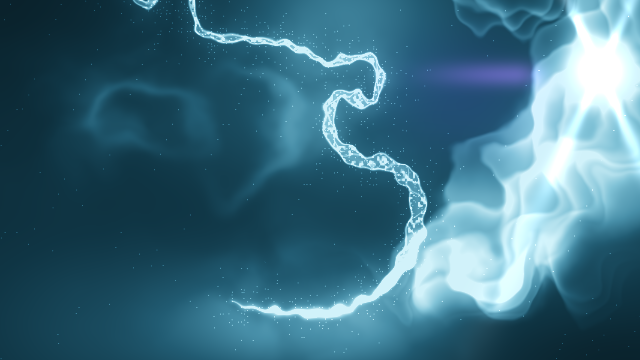
Reproduce this background procedurally as a WebGL 1 fragment shader.

```glsl
precision highp float;
// Teal smoke scene: a crinkled glassy ribbon winds down through soft haze,
// beside a plume of silky veils lit by a white star with a violet flare.
// Everything adds to one light value, which a colour ramp turns into tones.
uniform vec2 u_resolution;

#define SUN vec2(1.667, .803)
#define DEEP vec3(.06, .21, .27)
#define TEAL vec3(.13, .36, .45)
#define SKY vec3(.28, .56, .66)
#define PALE vec3(.5, .76, .84)
#define MIST vec3(.82, .95, .98)
#define VIOLET vec3(.26, .11, .3)
#define SMOKE_WARP .22
#define CRINKLE .018
#define DUST_SCALE 120.

float sat(float x) { return clamp(x, 0., 1.); }
float hash(vec2 p) { return fract(sin(dot(p, vec2(127.1, 311.7))) * 43758.5453); }

float noise(vec2 p) {
  vec2 i = floor(p), f = fract(p);
  f = f * f * (3. - 2. * f);
  return mix(mix(hash(i), hash(i + vec2(1, 0)), f.x),
             mix(hash(i + vec2(0, 1)), hash(i + 1.), f.x), f.y);
}

float fbm(vec2 p) {
  float sum = 0., amp = .62;
  for (int i = 0; i < 4; i++) {
    sum += amp * noise(p);
    p = mat2(1.6, 1.2, -1.2, 1.6) * p + 3.7;
    amp *= .38;
  }
  return sum;
}

float blob(vec2 p, float x, float y, float rx, float ry) {
  vec2 q = (p - vec2(x, y)) / vec2(rx, ry);
  return exp(-dot(q, q));
}

float line(float x, float width) { return exp(-x * x / (width * width)); }

// Sheer sheet: crisp at s = 0, fading towards positive s
float veil(float s, float fade) {
  return smoothstep(-.012, .012, s) * exp(-max(s, 0.) / fade);
}

vec3 ramp(float v) {
  v *= 5.;
  vec3 c = mix(DEEP * .5, DEEP, sat(v));
  c = mix(c, TEAL, sat(v - 1.));
  c = mix(c, SKY, sat(v - 2.));
  c = mix(c, PALE, sat(v - 3.));
  return mix(c, MIST, sat(v - 4.));
}

// Ribbon path: nearest = (distance, arc length, signed side)
vec3 nearest = vec3(9., 0., 9.);
float run = 0.;
vec2 pen;

void moveTo(float x, float y) { pen = vec2(x, y); run = 0.; }

void curveTo(vec2 p, float bx, float by, float cx, float cy) {
  vec2 a = pen, b = vec2(bx, by), c = vec2(cx, cy);
  for (int i = 1; i <= 12; i++) {
    float t = float(i) / 12.;
    vec2 next = mix(mix(a, b, t), mix(b, c, t), t), e = next - pen;
    float h = sat(dot(p - pen, e) / dot(e, e));
    vec2 r = p - pen - e * h;
    float d = length(r), side = e.x * r.y > e.y * r.x ? d : -d;
    if (d < nearest.x) nearest = vec3(d, run + h * length(e), side);
    run += length(e);
    pen = next;
  }
}

void traceRibbon(vec2 p) {
  moveTo(.38, 1.01);
  curveTo(p, .42, .955, .435, 1.01);
  moveTo(.528, 1.012);
  curveTo(p, .537, .88, .637, .891);
  curveTo(p, .799, .898, .861, .847);
  curveTo(p, .903, .806, .954, .838);
  curveTo(p, 1.069, .856, 1.056, .769);
  curveTo(p, 1.037, .69, .991, .727);
  curveTo(p, .917, .769, .912, .664);
  curveTo(p, .921, .565, 1.042, .549);
  curveTo(p, 1.169, .525, 1.164, .421);
  curveTo(p, 1.146, .213, .984, .153);
  curveTo(p, .856, .102, .648, .162);
}

// Broad haze, drifting clouds and two soft curls
float haze(vec2 p, vec2 w) {
  float cloud = smoothstep(.25, .75, fbm(w * vec2(3.5, 4.5) + 2.));
  float v = .14 + .18 * blob(p, .98, .72, .35, .4);
  v += (.1 + .32 * cloud) * blob(p, .54, .69, .38, .2);
  v += .12 * line(length(w - vec2(.65, .66)) - .16, .03) * smoothstep(.5, .75, p.x);
  v += .12 * line(length(w - vec2(.42, .65)) - .12, .025) * smoothstep(.5, .7, p.y);
  v += (.3 + .22 * cloud) * blob(p, .9, .11, .42, .17);
  v += .25 * cloud * blob(p, .78, .27, .12, .1) + .24 * blob(p, 1.6, .48, .28, .24);
  v += .13 * blob(p, .3, .1, .4, .25) + .24 * blob(p, .95, 1., .28, .16);
  return v - .1 * blob(p, 1.7, 0., .4, .14) - .09 * blob(p, 0., 1., .35, .3);
}

// Diagonal plume, hanging folds below it and wisps above
float smoke(vec2 p, vec2 w) {
  vec2 q = w - vec2(1, 0);
  float along = dot(q, vec2(.514, .857)), across = dot(q, vec2(.857, -.514));
  float low = .1 + .3 * smoothstep(1.35, 1.78, p.x), x = w.x - 1.4;
  float body = smoothstep(-.06, .1, w.y - low) * smoothstep(.08, .35, along);
  float top = smoothstep(1.12, 1.25, p.x) * (1. - smoothstep(1.5, 1.7, p.x));
  float v = .36 * body * smoothstep(-.02, .1, across) * exp(-max(across, 0.) * 1.1);
  for (int i = 0; i < 8; i++) {
    float f = float(i);
    float fold = .045 * f + .04 * sin(along * (17. + 9. * hash(vec2(f, 3))) + f * 1.9);
    v += (.25 - .02 * f) * body * veil(across - fold, .05);
    if (i < 3) {
      float hem = w.y - .17 - .04 * f - .07 * cos(24.6 * (w.x - 1.25) + .5 * f);
      v += .22 * veil(hem, .05) * blob(p, 1.38, .2, .24, .16);
      float wisp = w.y - .88 - .035 * f - 2.2 * x * x - .022 * sin(w.x * 38. + f * 2.);
      v += .26 * veil(wisp, .025) * top;
    }
  }
  return v;
}

// Translucent twisted band, turning into a bright thin tail
float ribbon(vec2 p, float px) {
  float d = nearest.x, len = nearest.y;
  float tail = smoothstep(1.35, 1.7, len), body = 1. - smoothstep(1.75, 2.06, len);
  float width = mix(.008, .024, smoothstep(.35, 1.25, len)) * (1. - .8 * tail);
  width *= (.85 + .2 * sin(len * 75.)) * (.25 + .75 * body);
  float fill = 1. - smoothstep(width - px, width + px, d);
  float v = fill * (.2 + .35 * smoothstep(.5, .85, noise(p * 140.)) + .3 * tail);
  v += .36 * line(d - width, .003);
  v += .22 * fill * line(nearest.z - width * sin(len * 55.), .003);
  v += .45 * tail * line(d, .012) + .15 * exp(-d * 24.);
  return v * (.1 + .9 * body);
}

// Fine sparks, thickest close to the ribbon
float dust(vec2 p, float px) {
  vec2 cell = floor(p * DUST_SCALE);
  vec2 spot = .3 + .4 * vec2(hash(cell + 9.), hash(cell + 23.));
  float d = length(fract(p * DUST_SCALE) - spot);
  float lit = step(hash(cell), .5 * exp(-nearest.x * 32.));
  return .28 * lit * (1. - smoothstep(.05, .1 + DUST_SCALE * px * .65, d));
}

void main() {
  float px = 1. / u_resolution.y;
  vec2 p = gl_FragCoord.xy * px;
  vec2 w = p + SMOKE_WARP * (vec2(fbm(p * 5.), fbm(p * 5. + 17.)) - .5);
  traceRibbon(p + CRINKLE * (vec2(noise(p * 34.), noise(p * 34. + 40.)) - .5));

  // Star glow and its crossing beams
  vec2 q = p - SUN;
  float r = length(q);
  float beam = line(abs(q.x) * .91 - abs(q.y) * .41, .006 + .06 * r) * exp(-r * 3.);
  float star = .9 * exp(-r * r / .006) + .26 * exp(-r * 3.5);
  float light = haze(p, w) + smoke(p, w) + star + ribbon(p, px) + dust(p, px);
  vec3 color = ramp(light);

  // Violet streak, blue shade around it and warm beams
  float streak = smoothstep(-.6, -.22, q.x) * (1. - smoothstep(-.24, -.12, q.x));
  color += VIOLET * streak * line(q.y + .01, .034);
  color += vec3(.03, 0, .08) * blob(p, 1.28, .74, .2, .16);
  color += vec3(.5, .44, .43) * beam + .6 * exp(-r * r / .003);
  gl_FragColor = vec4(min(color, 1.), 1);
}
```
